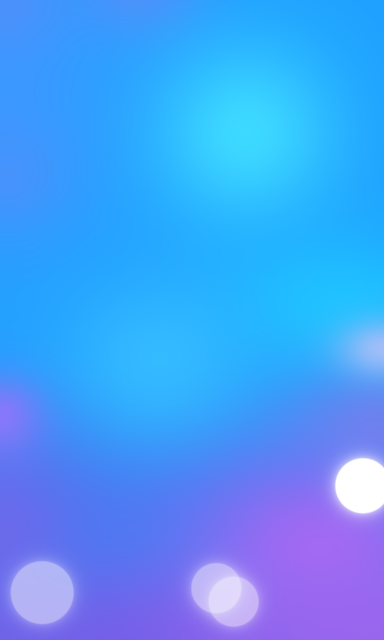
A Shadertoy shader for this background:

```glsl
const vec3 SKY    = vec3(0.12, 0.63, 1.00);
const vec3 DUSK   = vec3(0.27, 0.48, 0.95);
const vec3 FLOOR  = vec3(0.43, 0.37, 0.91);
const vec3 HAZE   = vec3(0.34, 0.55, 0.98);
const vec3 AZURE  = vec3(0.25, 0.59, 1.00);
const vec3 CYAN   = vec3(0.24, 0.85, 1.00);
const vec3 AQUA   = vec3(0.12, 0.76, 1.00);
const vec3 PALE   = vec3(0.21, 0.74, 1.00);
const vec3 SLATE  = vec3(0.42, 0.51, 0.93);
const vec3 INDIGO = vec3(0.43, 0.41, 0.92);
const vec3 PINK   = vec3(0.56, 0.46, 0.98);
const vec3 ORCHID = vec3(0.65, 0.41, 0.95);
const vec3 VIOLET = vec3(0.59, 0.40, 0.93);
const vec3 LILAC  = vec3(0.68, 0.75, 0.97);

// Discs: centre x, centre y, radius, opacity (lengths in canvas heights)
const int DISC_COUNT = 4;
const vec4 DISCS[DISC_COUNT] = vec4[](
    vec4(0.066, 0.074, 0.049, 0.50),
    vec4(0.338, 0.081, 0.039, 0.50),
    vec4(0.365, 0.060, 0.039, 0.50),
    vec4(0.567, 0.241, 0.043, 1.00));
const float HALO_WIDTH = 0.009;
const float HALO_STRENGTH = 0.55;

// Blends a soft elliptical light into the colour
vec3 glow(vec3 base, vec2 p, vec2 centre, vec2 radius, vec3 tint, float strength) {
    vec2 q = (p - centre) / radius;
    return mix(base, tint, strength * exp(-dot(q, q)));
}

vec3 backdrop(vec2 p) {
    // Vertical gradient
    vec3 col = mix(FLOOR, DUSK, smoothstep(0.0, 0.17, p.y));
    col = mix(col, SKY, smoothstep(0.19, 0.45, p.y));

    // Upper haze and main light
    col = glow(col, p, vec2(0.00, 0.87), vec2(0.20, 0.25), AZURE, 0.80);
    col = glow(col, p, vec2(0.00, 1.00), vec2(0.10, 0.08), HAZE, 0.70);
    col = glow(col, p, vec2(0.22, 1.02), vec2(0.10, 0.08), HAZE, 0.80);
    col = glow(col, p, vec2(0.01, 0.72), vec2(0.10, 0.09), HAZE, 0.55);
    col = glow(col, p, vec2(0.384, 0.792), vec2(0.14), CYAN, 1.00);

    // Middle lights
    col = glow(col, p, vec2(0.53, 0.525), vec2(0.19, 0.11), AQUA, 1.00);
    col = glow(col, p, vec2(0.247, 0.435), vec2(0.15, 0.13), PALE, 0.90);

    // Lower purple tones
    col = glow(col, p, vec2(0.60, 0.34), vec2(0.15, 0.085), SLATE, 0.95);
    col = glow(col, p, vec2(0.60, 0.00), vec2(0.32, 0.14), VIOLET, 0.95);
    col = glow(col, p, vec2(0.50, 0.15), vec2(0.19, 0.13), ORCHID, 0.95);
    col = glow(col, p, vec2(0.00, 0.16), vec2(0.13, 0.17), INDIGO, 0.90);
    col = glow(col, p, vec2(0.00, 0.35), vec2(0.065, 0.06), PINK, 0.90);
    return glow(col, p, vec2(0.60, 0.455), vec2(0.07, 0.045), LILAC, 0.90);
}

void mainImage(out vec4 fragColor, in vec2 fragCoord) {
    vec2 p = fragCoord / iResolution.y;
    float pixel = 1.0 / iResolution.y;
    vec3 col = backdrop(p);

    // White discs with halos
    for (int i = 0; i < DISC_COUNT; i++) {
        vec4 disc = DISCS[i];
        float d = length(p - disc.xy) - disc.z;
        float fill = 1.0 - smoothstep(-pixel, pixel, d);
        float halo = HALO_STRENGTH * exp(-max(d, 0.0) / HALO_WIDTH);
        col = mix(col, vec3(1.0), disc.w * mix(halo, 1.0, fill));
    }
    fragColor = vec4(col, 1.0);
}
```
